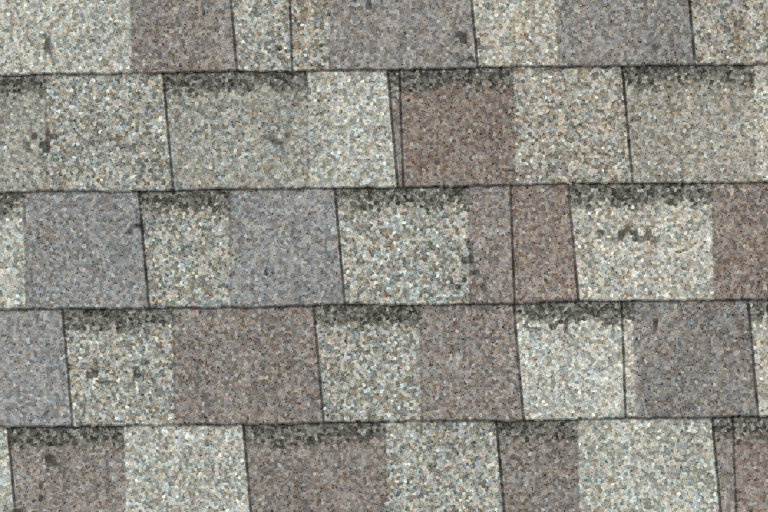
A Shadertoy shader for this texture:

```glsl
#define ROW_HEIGHT 0.2295
#define ROW_ORIGIN 0.0645
#define ROW_TILT 0.0143
#define TAB_WIDTH 0.2246
#define ROW_SHIFT 0.1016
#define EDGE_JITTER 0.34
#define SEAM_WIDTH 0.0032
#define SHADOW_DEPTH 0.043
#define GRAIN_DENSITY 155.0
#define GRAIN_CONTRAST 0.36

const vec3 SLATE = vec3(0.545, 0.547, 0.535);
const vec3 TAUPE = vec3(0.530, 0.507, 0.480);
const vec3 ASH   = vec3(0.600, 0.602, 0.565);
const vec3 PALE  = vec3(0.675, 0.680, 0.640);

vec3 hash3(vec2 p) {
    vec3 q = fract(vec3(p.xyx) * vec3(0.1031, 0.1030, 0.0973));
    q += dot(q, q.yxz + 33.33);
    return fract((q.xxy + q.yzz) * q.zyx);
}

float valueNoise(vec2 p) {
    vec2 i = floor(p), f = fract(p);
    f = f * f * (3.0 - 2.0 * f);
    return mix(mix(hash3(i).x, hash3(i + vec2(1, 0)).x, f.x),
               mix(hash3(i + vec2(0, 1)).x, hash3(i + vec2(1, 1)).x, f.x), f.y);
}

// Softly blended mineral granules, each with three random values
vec3 granules(vec2 p) {
    vec2 cell = floor(p);
    vec3 sum = vec3(0.0);
    float total = 0.0;
    for (int y = -1; y <= 1; y++)
    for (int x = -1; x <= 1; x++) {
        vec2 c = cell + vec2(x, y);
        vec2 d = p - c - 0.15 - 0.7 * hash3(c + 71.0).xy;
        float w = exp(-8.0 * dot(d, d));
        sum += w * hash3(c + 213.0);
        total += w;
    }
    return sum / total;
}

// Even edges open a recessed tab and lean more than odd ones
float tabEdge(float i, float row, float v) {
    float lean = mod(i, 2.0) < 0.5 ? 0.09 : 0.02;
    return i + EDGE_JITTER * (hash3(vec2(i + 40.0, row + 17.0)).x - 0.5) + lean * (0.5 - v);
}

// Tab colour in rgb, granule contrast in a
vec4 tabTone(float i, float row) {
    vec3 h = hash3(vec2(i + 91.0, row * 3.0 + 58.0));
    bool recessed = mod(i, 2.0) < 0.5;
    bool paleRow = mod(row, 3.0) < 0.5;
    vec4 tone;
    if (recessed == paleRow)
        tone = h.x < 0.65 ? vec4(recessed ? TAUPE : SLATE, 0.75)
                          : vec4(recessed ? ASH : TAUPE, 0.9);
    else
        tone = h.x < 0.6 ? vec4(PALE, 1.1) : vec4(ASH, 1.2);
    if (!recessed && !paleRow)
        tone = h.x < 0.65 ? vec4(SLATE, 0.75) : vec4(TAUPE, 0.8);
    tone.rgb += 0.035 * (h.y - 0.5);
    return tone;
}

float seam(float d, float width, float px) {
    return 1.0 - smoothstep(0.25 * width, width + px, abs(d));
}

void mainImage(out vec4 fragColor, in vec2 fragCoord) {
    float px = 1.0 / iResolution.y;
    vec2 p = fragCoord * px;

    // Tilted courses with slightly uneven butt edges
    float wobble = 0.006 * (valueNoise(p * vec2(9.0, 4.0) + 5.0) - 0.5)
                 + 0.003 * (valueNoise(p * 60.0) - 0.5);
    float course = (p.y - ROW_TILT * p.x + ROW_ORIGIN + wobble) / ROW_HEIGHT;
    float row = floor(course), v = fract(course);

    // Tab containing this point and its nearest side edge
    float s = (p.x - 0.043 - ROW_SHIFT * row) / TAB_WIDTH + 0.004 * (valueNoise(p * 70.0) - 0.5);
    float i = floor(s);
    if (s < tabEdge(i, row, v)) i -= 1.0;
    else if (s >= tabEdge(i + 1.0, row, v)) i += 1.0;
    float toLeft = s - tabEdge(i, row, v);
    float toRight = tabEdge(i + 1.0, row, v) - s;
    bool leftNearer = toLeft < toRight;
    float side = min(toLeft, toRight) * TAB_WIDTH;
    float nearEdge = leftNearer ? i : i + 1.0;
    float blend = 0.5 * (1.0 - smoothstep(0.0, 0.0015 + px, side));
    vec4 tone = mix(tabTone(i, row), tabTone(leftNearer ? i - 1.0 : i + 1.0, row), blend);
    float recessed = mod(i, 2.0) < 0.5 ? 1.0 - blend : blend;

    // Strip joint, stepping sideways from course to course
    float joint = p.x - 1.435 + 0.217 * row + 0.008 * (v - 0.5);
    tone.rgb += mix(vec3(0.008), vec3(0.0, -0.014, -0.022), smoothstep(-px, px, joint));

    // Granules, tinted flecks and broad weathering
    vec3 g = granules(p * GRAIN_DENSITY);
    vec3 fine = granules(p * GRAIN_DENSITY * 1.9 + 37.0);
    float grit = 0.75 * (g.x - 0.5) + 0.4 * (fine.x - 0.5);
    vec3 col = tone.rgb + GRAIN_CONTRAST * tone.a * grit;
    col += tone.a * 0.07 * (g.y - 0.5) * vec3(1.0, 0.1, -0.9);
    col += tone.a * 0.035 * (g.z - 0.5) * vec3(-0.8, 0.6, 0.3);
    col += 0.13 * tone.a * smoothstep(0.78, 0.95, g.z);
    col -= 0.15 * smoothstep(0.84, 0.97, fine.y);
    col += 0.05 * (valueNoise(p * 13.0) - 0.5) + 0.03 * (valueNoise(p * 38.0) - 0.5);

    // Small sparse scuffs
    float scuff = smoothstep(0.83, 0.93, valueNoise(p * 11.0 + 19.0))
                * smoothstep(0.55, 0.75, valueNoise(p * 75.0));
    col *= 1.0 - 0.4 * scuff;

    // Ragged dark band below the upper edge of recessed tabs
    float depth = (1.0 - v) * ROW_HEIGHT;
    float ragged = depth + 0.018 * (valueNoise(p * 48.0) - 0.5) + 0.022 * (g.y - 0.5);
    float band = recessed * (1.0 - smoothstep(SHADOW_DEPTH - 0.016, SHADOW_DEPTH + 0.008, ragged));
    vec3 bandColor = vec3(0.37, 0.37, 0.345) + 0.42 * grit + 0.16 * smoothstep(0.75, 0.95, g.z);
    col = mix(col, bandColor, 0.88 * band);

    // Dark seams at butt edges, tab sides and strip joints
    float butt = min(v, 1.0 - v) * ROW_HEIGHT;
    float sideDark = mod(nearEdge, 2.0) < 0.5 ? 0.5 : 0.12;
    float worn = 0.65 + 0.5 * valueNoise(p * 32.0 + 8.0);
    col *= 1.0 - 0.42 * worn * seam(butt, SEAM_WIDTH, px);
    col *= 1.0 - sideDark * worn * seam(side, SEAM_WIDTH * 0.8, px);
    col *= 1.0 - 0.48 * worn * seam(joint, SEAM_WIDTH * 0.7, px);
    col *= 1.0 - 0.12 * (1.0 - smoothstep(0.0, 0.012, depth));

    fragColor = vec4(clamp(col, 0.0, 1.0), 1.0);
}
```
